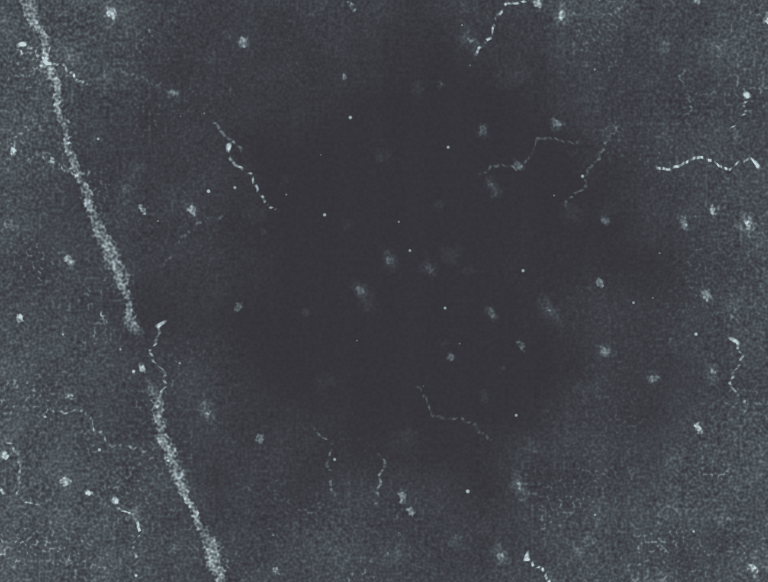
Reproduce this texture procedurally as a WebGL 2 fragment shader.

```glsl
#version 300 es
precision highp float;

#define DARK vec3(0.212, 0.206, 0.234)
#define PALE vec3(0.77, 0.84, 0.86)
#define RED_LOSS vec3(0.026, 0.0, 0.006)
#define HAZE 0.185
#define GRAIN_SCALE 181.0
#define GRAIN 0.21
#define STREAK_WIDTH 0.0135
#define STREAK_LIGHT 0.50
#define SMUDGE_CELL 0.078
#define SCRATCH_CELL 0.20
#define SPECK_CELL 0.065

uniform vec2 u_resolution;
out vec4 fragColor;

vec2 hash2(vec2 c) {
  vec3 q = fract(c.xyx * vec3(0.1031, 0.1030, 0.0973));
  q += dot(q, q.yzx + 33.33);
  return fract((q.xx + q.yz) * q.zy);
}

vec2 gradientAt(vec2 c) {
  float a = 6.2832 * hash2(c).x;
  return vec2(cos(a), sin(a));
}

float gradientNoise(vec2 p) {
  vec2 i = floor(p), f = fract(p);
  vec2 u = f * f * f * (f * (f * 6.0 - 15.0) + 10.0);
  vec2 e = vec2(0.0, 1.0);
  float low = mix(dot(gradientAt(i), f), dot(gradientAt(i + e.yx), f - e.yx), u.x);
  float high = mix(dot(gradientAt(i + e), f - e), dot(gradientAt(i + 1.0), f - 1.0), u.x);
  return mix(low, high, u.y);
}

float fbm(vec2 p) {
  float sum = 0.0, amp = 0.6;
  for (int i = 0; i < 4; i++) {
    sum += amp * gradientNoise(p);
    p = p * 2.03 + 17.3;
    amp *= 0.5;
  }
  return sum;
}

// Long ragged streak running down the left side
float longStreak(vec2 p, float grain) {
  float path = 0.37 - 0.325 * p.y + 0.022 * gradientNoise(vec2(p.y * 5.0, 3.7))
             + 0.012 * gradientNoise(vec2(p.y * 23.0, 8.2));
  float width = STREAK_WIDTH * (0.9 + 1.1 * gradientNoise(vec2(p.y * 14.0, 5.4)));
  float d = abs(p.x - path + 0.008 * fbm(p * 45.0)) - 0.005 * grain;
  float gaps = smoothstep(-0.42, -0.25, gradientNoise(vec2(p.y * 6.0, 21.6)));
  float clumps = 0.85 + 1.1 * fbm(p * 32.0 + 5.0);
  return gaps * clumps * (1.0 - smoothstep(width * 0.25, width * 1.15, d)) * (0.85 + 0.8 * grain);
}

// Uneven blotches, some with a bright core
float smudges(vec2 p, float grain) {
  vec2 cell = p / SMUDGE_CELL;
  float warp = fbm(p * 44.0), sum = 0.0;
  for (int k = 0; k < 9; k++) {
    vec2 id = floor(cell) + vec2(k % 3, k / 3) - 1.0;
    vec2 place = hash2(id + 41.0), kind = hash2(id + 87.0);
    vec2 q = cell - id - place;
    q = vec2(q.x + 0.7 * (kind.y - 0.5) * q.y, q.y) * vec2(mix(0.75, 1.5, kind.y), 1.0);
    float radius = mix(0.10, 0.36, kind.x * kind.x);
    float d = length(q) + 0.30 * warp - 0.03 * grain;
    float present = step(0.5, hash2(id + 133.0).x);
    float body = 1.0 - smoothstep(0.0, radius * 1.2, d);
    float core = step(0.6, kind.y) * (1.0 - smoothstep(0.03, 0.13, d));
    sum += present * (mix(0.25, 0.9, kind.y * kind.y) * body + 1.1 * core);
  }
  return sum * (0.9 + 0.7 * grain);
}

// Thin, beaded, curving scratches with a bright end
float fineScratches(vec2 p, float px) {
  vec2 cell = p / SCRATCH_CELL;
  float sum = 0.0;
  for (int k = 0; k < 9; k++) {
    vec2 id = floor(cell) + vec2(k % 3, k / 3) - 1.0;
    vec2 place = hash2(id + 11.0), kind = hash2(id + 59.0), look = hash2(id + 203.0);
    float turn = 3.1416 * kind.x;
    vec2 q = mat2(cos(turn), -sin(turn), sin(turn), cos(turn)) * (cell - id - place);
    float reach = mix(0.16, 0.48, kind.y);
    float seed = look.y * 90.0;
    float bend = 0.2 * gradientNoise(vec2(q.x * 3.5, seed))
               + 0.05 * gradientNoise(vec2(q.x * 13.0, seed + 7.0));
    float d = abs(q.y - bend) * SCRATCH_CELL;
    float line = 1.0 - smoothstep(0.0008, 0.0024 + px, d);
    float beads = smoothstep(-0.4, 0.45, gradientNoise(vec2(q.x * 34.0, seed + 3.0)));
    float span = 1.0 - smoothstep(reach * 0.85, reach, abs(q.x));
    float tip = length(vec2(q.x - reach * 0.9, q.y - bend)) * SCRATCH_CELL;
    float knob = step(0.6, look.y) * (1.0 - smoothstep(0.003, 0.007 + px, tip));
    float present = step(0.3, look.x);
    sum += present * (line * beads * span * mix(0.25, 1.2, look.y * look.y) + 0.8 * knob);
  }
  return sum;
}

// Small bright points
float specks(vec2 p, float px) {
  vec2 cell = p / SPECK_CELL, id = floor(cell);
  vec2 kind = hash2(id + 171.0);
  float d = length(cell - id - mix(vec2(0.15), vec2(0.85), hash2(id + 29.0))) * SPECK_CELL;
  float radius = mix(0.0008, 0.0034, kind.y * kind.y);
  return step(0.84, kind.x) * mix(0.2, 0.8, kind.y) * (1.0 - smoothstep(radius * 0.4, radius + px, d));
}

void main() {
  vec2 p = gl_FragCoord.xy / u_resolution.y;
  vec2 uv = gl_FragCoord.xy / u_resolution;
  float px = 1.0 / u_resolution.y;

  // Dark middle with mottled, hazy borders
  float spread = length((uv - vec2(0.53, 0.56)) * vec2(2.05, 1.55));
  float edge = smoothstep(0.32, 1.3, spread + 0.5 * fbm(p * 4.5));
  float grain = gradientNoise(p * GRAIN_SCALE) + 0.6 * gradientNoise(p * GRAIN_SCALE * 0.53 + 9.0);
  float bands = gradientNoise(vec2(p.x * 26.0, p.y * 1.6));

  // Pale dust gathers in patches
  float patches = smoothstep(0.0, 0.35, fbm(p * 9.0 + 31.0)) * edge;
  float dust = smoothstep(0.2, 0.6, grain) * (0.05 * edge + 0.22 * patches);

  float light = 0.003 + HAZE * edge + GRAIN * grain * mix(0.12, 1.0, edge) + dust;
  light += 0.04 * bands * mix(0.2, 1.0, edge) + 0.13 * edge * fbm(p * 14.0);
  light += STREAK_LIGHT * max(longStreak(p, grain), 0.0);
  light += mix(0.15, 0.42, edge) * max(smudges(p, grain), 0.0);
  light += fineScratches(p, px) * (0.85 + 0.4 * grain) + specks(p, px);
  light = clamp(light, -0.03, 1.0);

  // Cool tint in the middle tones
  vec3 color = mix(DARK, PALE, light) - RED_LOSS * smoothstep(0.0, 0.2, light) * (1.0 - light);
  fragColor = vec4(color, 1.0);
}
```
